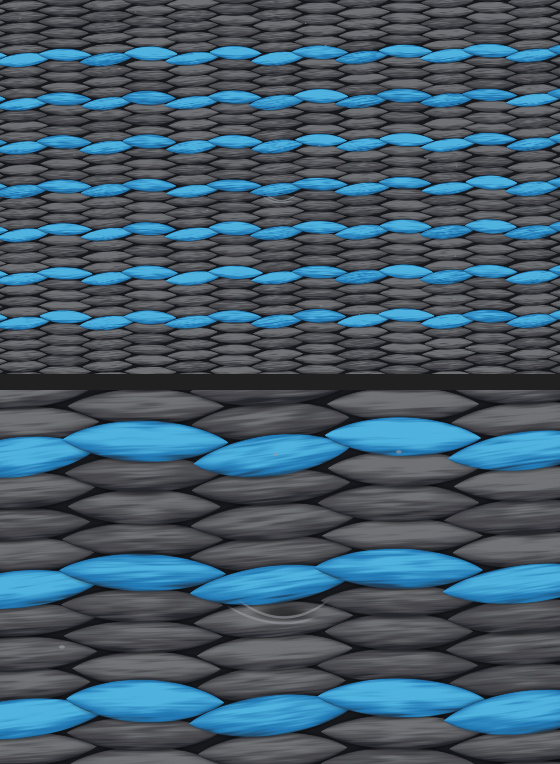
Top: the whole. Bottom: its middle third, enlarged.
A WebGL 2 fragment shader for this texture:

```glsl
#version 300 es
precision highp float;
// Woven webbing: charcoal yarn floats with seven twisted blue stripes.
uniform vec2 u_resolution;
out vec4 fragColor;

// Layout, in canvas heights
const vec2 PITCH = vec2(0.1139, 0.0292);   // column and yarn spacing
const vec2 FIRST = vec2(0.0586, 0.137);    // centre of the lowest blue float
const float STRIPE_EVERY = 4.0;
const float STRIPES = 7.0;
const float RISE = 0.0150;                 // lift of every other column
const vec2 BLACK_HALF = vec2(0.069, 0.0160);
const vec2 BLUE_HALF = vec2(0.073, 0.0180);
const float TILT_LOW = 0.09;
const float TILT_HIGH = -0.03;
const float BLACK_TILT = 0.4;              // share of the blue tilt
const float FIBRE_CONTRAST = 0.42;
const vec2 SNAG = vec2(0.752, 0.464);
const float SNAG_WIDTH = 0.042;
const float LINT_CELL = 0.13;
const float LINT_CHANCE = 0.22;

// Colours
const vec3 GAP = vec3(0.09, 0.095, 0.11);
const vec3 BLACK_SHADE = vec3(0.14, 0.15, 0.17);
const vec3 BLACK_MID = vec3(0.27, 0.27, 0.29);
const vec3 BLACK_LIGHT = vec3(0.43, 0.44, 0.45);
const vec3 BLUE_SHADE = vec3(0.13, 0.26, 0.37);
const vec3 BLUE_MID = vec3(0.13, 0.47, 0.70);
const vec3 BLUE_LIGHT = vec3(0.31, 0.70, 0.87);
const vec3 LINT = vec3(0.58, 0.60, 0.62);

vec2 hash2(vec2 p) {
  p = vec2(dot(p, vec2(127.1, 311.7)), dot(p, vec2(269.5, 183.3)));
  return fract(sin(p) * 43758.5);
}

float cornerSlope(vec2 cell, vec2 f, vec2 corner) {
  return dot(hash2(cell + corner) * 2.0 - 1.0, f - corner);
}

float gradientNoise(vec2 p) {
  vec2 i = floor(p), f = p - i, s = f * f * (3.0 - 2.0 * f);
  float low = mix(cornerSlope(i, f, vec2(0, 0)), cornerSlope(i, f, vec2(1, 0)), s.x);
  float high = mix(cornerSlope(i, f, vec2(0, 1)), cornerSlope(i, f, vec2(1, 1)), s.x);
  return mix(low, high, s.y);
}

vec3 ramp(vec3 shade, vec3 mid, vec3 light, float lit) {
  vec3 c = mix(shade, mid, smoothstep(0.08, 0.40, lit));
  return mix(c, light, smoothstep(0.36, 0.82, lit));
}

// Paints one pointed yarn float over the colour beneath it.
void paintFloat(inout vec3 color, vec2 p, vec2 id, bool blue, float aa) {
  vec2 vary = hash2(id + 17.0) - 0.5, size = hash2(id + 53.0) - 0.5;
  float raised = mod(id.x, 2.0);
  vec2 halfSize = (blue ? BLUE_HALF : BLACK_HALF) * (1.0 + vec2(0.10, 0.18) * size);
  float tilt = mix(TILT_LOW, TILT_HIGH, raised) * (blue ? 1.0 : BLACK_TILT);
  vec2 q = p - id * PITCH - vec2(0.006, 0.003) * vary;
  q.y -= raised * RISE + tilt * q.x;
  vec2 uv = q / halfSize;
  if (abs(uv.x) >= 1.0) return;

  float taper = pow(1.0 - uv.x * uv.x, 0.8);
  float d = (abs(uv.y) - taper) * halfSize.y;
  float across = clamp(uv.y / max(taper, 0.05), -1.0, 1.0);
  vec2 grain = vec2(uv.x * 1.7, uv.y * 4.5 - uv.x * 0.8) + id * 7.3;
  float fibre = gradientNoise(grain) + 0.6 * gradientNoise(grain * vec2(1.6, 2.3) + 31.0);
  float lit = sqrt(1.0 - across * across) * (0.68 + 0.30 * across);
  lit *= (0.72 + 0.28 * taper) * (1.0 + 0.45 * vary.x);
  lit += FIBRE_CONTRAST * fibre * taper;
  vec3 yarn = blue ? ramp(BLUE_SHADE, BLUE_MID, BLUE_LIGHT, lit + 0.08)
                   : ramp(BLACK_SHADE, BLACK_MID, BLACK_LIGHT, lit);
  color *= 1.0 - 0.35 * taper * smoothstep(0.004, 0.0, d);   // contact shadow
  color = mix(color, yarn, smoothstep(aa, -aa, d));
}

void main() {
  vec2 uv = gl_FragCoord.xy / u_resolution.y;
  float aa = 0.8 / u_resolution.y;

  // Slight upward drift and waviness of the cloth
  vec2 p = uv - FIRST;
  p.y -= uv.x * (0.003 + 0.007 * uv.y) + 0.004 * gradientNoise(uv * vec2(2.5, 4.0));
  vec2 home = floor(p / PITCH + 0.5);

  // Black floats first, blue stripes over them
  vec3 color = GAP;
  for (int layer = 0; layer < 2; layer++)
    for (float i = -1.0; i <= 1.0; i++)
      for (float j = -2.0; j <= 1.0; j++) {
        vec2 id = home + vec2(i, j);
        bool blue = mod(id.y, STRIPE_EVERY) < 0.5 && id.y > -0.5
                    && id.y < STRIPE_EVERY * (STRIPES - 0.5);
        if (blue == (layer == 1)) paintFloat(color, p, id, blue, aa);
      }

  // Snagged fibres sagging over a small dark hollow
  vec2 s = (uv - SNAG) / SNAG_WIDTH;
  color *= 1.0 - 0.55 * smoothstep(1.0, 0.2, length((s - vec2(0.0, 0.1)) * vec2(1.2, 4.0)));
  for (float k = 0.0; k < 2.0; k++) {
    float sag = abs(s.y - (0.4 - 0.15 * k) * s.x * s.x + 0.12 * k) * SNAG_WIDTH;
    float ends = smoothstep(1.0, 0.7, abs(s.x + 0.25 * k));
    color = mix(color, LINT, 0.6 * ends * smoothstep(0.001 + aa, 0.0005, sag));
  }

  // Sparse specks of lint
  vec2 cell = floor(uv / LINT_CELL), seed = hash2(cell + 91.0);
  vec2 speck = uv - (cell + 0.2 + 0.6 * hash2(cell + 5.0)) * LINT_CELL;
  float lint = length(speck * vec2(0.5 + seed.y, 1.4)) - 0.002;
  color = mix(color, LINT, 0.7 * step(seed.x, LINT_CHANCE) * smoothstep(aa, -aa, lint));
  fragColor = vec4(color, 1.0);
}
```
